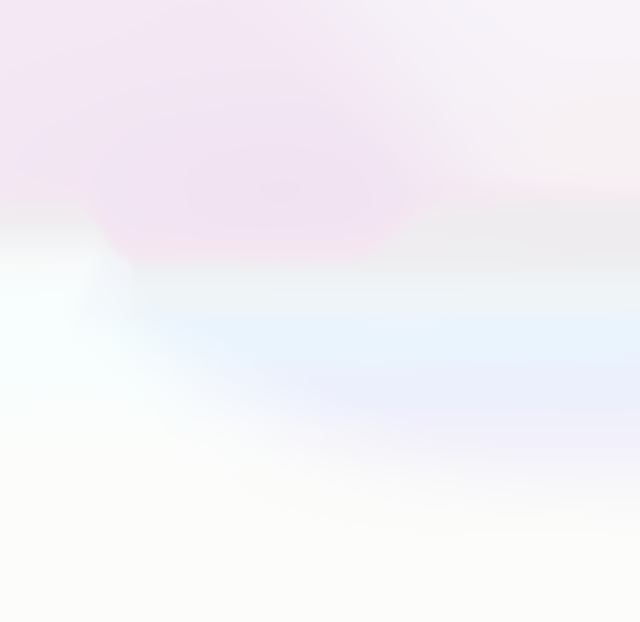
Give the GLSL for this background, as a Shadertoy shader.

```glsl
// A pale, hazy sky: a lilac cloud bank with a sagging lower edge floats over
// a cool grey-to-blue band that fades into warm white at the left and below.
// Soft masks and stacked gradients shape it; layered sines add faint drift.

// Layered sines, stretched sideways like thin cloud
float drift(vec2 p) {
    float sum = 0.0;
    float weight = 0.5;
    for (int i = 0; i < 4; i++) {
        sum += weight * sin(p.x * 5.0 + 1.7 * sin(p.y * 9.0 + float(i)));
        p = mat2(1.5, 0.6, -0.6, 1.7) * p + 1.3;
        weight *= 0.5;
    }
    return sum;
}

// Elliptical glow, one at its centre
float glow(vec2 p, vec2 centre, vec2 radius) {
    vec2 q = (p - centre) / radius;
    return exp(-dot(q, q));
}

// Upper cloud: lilac, paler to the upper right, pink along its lower rim
vec3 cloudColour(vec2 p, float rimDistance) {
    vec3 colour = vec3(0.955, 0.908, 0.957);
    colour = mix(colour, vec3(0.946, 0.888, 0.948), glow(p, vec2(0.42, 0.31), vec2(0.33, 0.16)));
    float paleSide = smoothstep(-0.08, 0.46, p.x - 0.42 - 0.75 * p.y);
    colour = mix(colour, vec3(0.957, 0.938, 0.965), smoothstep(0.05, 0.5, p.x - 0.28 - 0.9 * p.y));
    colour = mix(colour, vec3(0.970, 0.955, 0.980), paleSide);
    colour = mix(colour, vec3(0.969, 0.943, 0.949), 0.9 * glow(p, vec2(0.98, 0.22), vec2(0.2, 0.13)));
    float rim = 1.0 - smoothstep(0.0, 0.06, rimDistance);
    return mix(colour, vec3(0.957, 0.910, 0.937), 0.55 * rim);
}

// Lower band: grey, ice blue, periwinkle, then warm white
vec3 bandColour(float depth) {
    vec3 colour = mix(vec3(0.941, 0.925, 0.937), vec3(0.935, 0.928, 0.938), smoothstep(0.33, 0.39, depth));
    colour = mix(colour, vec3(0.937, 0.957, 0.970), smoothstep(0.40, 0.48, depth));
    colour = mix(colour, vec3(0.918, 0.957, 0.992), smoothstep(0.48, 0.53, depth));
    colour = mix(colour, vec3(0.925, 0.938, 0.988), smoothstep(0.55, 0.62, depth));
    colour = mix(colour, vec3(0.949, 0.943, 0.980), smoothstep(0.64, 0.70, depth));
    colour = mix(colour, vec3(0.970, 0.970, 0.980), smoothstep(0.70, 0.79, depth));
    return mix(colour, vec3(0.988, 0.988, 0.980), smoothstep(0.77, 0.88, depth));
}

void mainImage(out vec4 fragColor, in vec2 fragCoord) {
    // x runs right, y is depth below the top edge
    vec2 p = fragCoord / iResolution.xy;
    p.y = 1.0 - p.y;
    float wave = drift(p);

    // Blue band, with white haze spreading diagonally from the left
    vec3 colour = bandColour(p.y - 0.005 * wave);
    vec3 haze = mix(vec3(0.972, 0.982, 0.982), vec3(0.973, 0.996, 0.994), smoothstep(0.42, 0.5, p.y));
    haze = mix(haze, vec3(0.988, 0.990, 0.982), smoothstep(0.56, 0.78, p.y));
    float hazeFront = 0.17 + 1.5 * max(p.y - 0.5, 0.0);
    float hazeWidth = 0.035 + 0.9 * max(p.y - 0.43, 0.0);
    float hazeMask = 1.0 - smoothstep(-hazeWidth, hazeWidth, p.x - hazeFront);
    colour = mix(colour, haze, hazeMask * smoothstep(0.34, 0.44, p.y));

    // Faint bluish facet beneath the cloud's left corner
    float facet = smoothstep(0.0, 0.05, p.x - 0.13 + 0.4 * (p.y - 0.42));
    facet *= 1.0 - smoothstep(0.195, 0.215, p.x);
    facet *= smoothstep(0.38, 0.43, p.y) * (1.0 - smoothstep(0.45, 0.56, p.y));
    colour = mix(colour, vec3(0.949, 0.969, 0.988), 0.7 * facet);

    // Cloud laid over the band along its sagging edge
    float sag = smoothstep(0.115, 0.205, p.x) * (1.0 - smoothstep(0.55, 0.70, p.x));
    float rimDistance = 0.325 + 0.09 * sag + 0.003 * wave - p.y;
    float cloudMask = smoothstep(-0.018, 0.016, rimDistance);
    colour = mix(colour, cloudColour(p + vec2(0.0, 0.012 * wave), rimDistance), cloudMask);

    fragColor = vec4(colour + 0.0015 * wave, 1.0);
}
```
